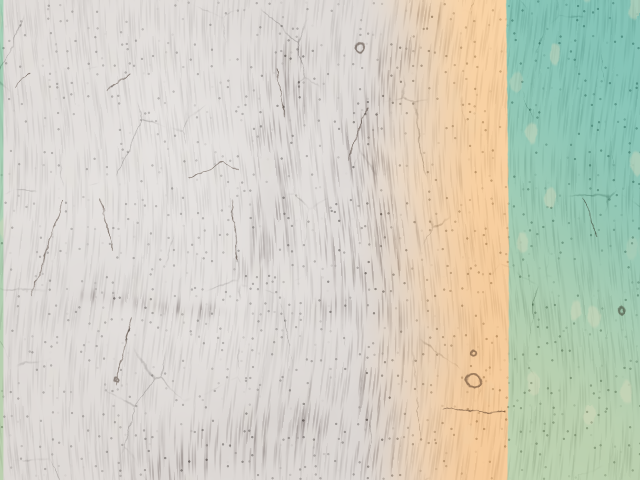
Give the GLSL for this texture, as a Shadertoy shader.

```glsl
// A weathered painted wall: pale plaster fading into apricot, beside a mint band.
// Stretched cellular noise makes the brushed grain, specks and veins; layered
// sines bend the cracks and cloud the stains, which follow short segments.
#define MINT_EDGE 1.057
#define LEFT_EDGE 0.007
#define FADE_START 0.73
#define FADE_END 1.02
#define GRAIN 0.075
#define STAIN 0.24
#define CRACK_WIDTH 0.0024
#define CRACK_DARK 0.48
#define SPECK_DARK 0.30

const vec4 CRACKS[12] = vec4[12](
    vec4(.396, .627, .465, .663), vec4(.465, .663, .495, .646),
    vec4(.208, .583, .238, .479), vec4(.726, .667, .764, .774),
    vec4(1.212, .586, 1.245, .510), vec4(.132, .583, .066, .384),
    vec4(.222, .812, .269, .849), vec4(.035, .818, .061, .849),
    vec4(.578, .861, .590, .757), vec4(.243, .200, .273, .340),
    vec4(.483, .583, .495, .462), vec4(.920, .149, 1.050, .141));
const vec4 STAINS[7] = vec4[7](
    vec4(.885, .965, .729, .700), vec4(.770, .750, .820, .400),
    vec4(.340, .020, .660, .130), vec4(.600, .880, .550, .470),
    vec4(.740, .720, .700, .380), vec4(.160, .370, .470, .360),
    vec4(.780, .450, .780, .050));
const float STAIN_WIDTHS[7] = float[7](.040, .050, .060, .045, .045, .012, .060);
// Knots: centre and radius
const vec3 KNOTS[5] = vec3[5](
    vec3(.750, .901, .010), vec3(.986, .205, .014), vec3(.986, .264, .006),
    vec3(1.293, .352, .006), vec3(.245, .210, .004));

vec3 hash3(vec2 cell) {
    vec3 q = fract(vec3(cell.xyx) * vec3(.1031, .1030, .0973));
    q += dot(q, q.yxz + 33.33);
    return fract((q.xxy + q.yzz) * q.zyx);
}

// Nearest distance, second distance, id of the nearest cell
vec3 cellular(vec2 p) {
    vec2 base = floor(p);
    vec3 nearest = vec3(9.0, 9.0, 0.0);
    for (int y = -1; y <= 1; y++)
    for (int x = -1; x <= 1; x++) {
        vec2 cell = base + vec2(x, y);
        vec3 h = hash3(cell + 40.0);
        float d = length(cell + 0.15 + 0.7 * h.xy - p);
        if (d < nearest.x) nearest = vec3(d, nearest.x, h.z);
        else nearest.y = min(nearest.y, d);
    }
    return nearest;
}

// Layered, turning sines, roughly -1 to 1
float waves(vec2 p) {
    float sum = 0.0, amp = 0.5;
    for (int i = 0; i < 5; i++) {
        sum += amp * sin(p.x + 1.3 * sin(p.y)) * cos(p.y + 0.7 * sin(p.x));
        p = mat2(1.5, 1.2, -1.2, 1.5) * p + 2.7;
        amp *= 0.6;
    }
    return sum;
}

float segmentDist(vec2 p, vec4 s) {
    vec2 a = p - s.xy, b = s.zw - s.xy;
    return length(a - b * clamp(dot(a, b) / dot(b, b), 0.0, 1.0));
}

// Long brush marks; a share of the stretched cells is inked
float streaks(vec2 p, vec2 scale, float share) {
    vec3 c = cellular(p * scale);
    return smoothstep(0.6, 0.1, c.x) * smoothstep(1.0 - share, 1.05 - share, c.z);
}

void mainImage(out vec4 fragColor, in vec2 fragCoord) {
    vec2 p = fragCoord / iResolution.y;
    float px = 1.0 / iResolution.y;
    float cloud = waves(p * 7.0);
    vec2 bent = p + 0.006 * vec2(waves(p * 45.0), waves(p * 38.0 + 5.0));

    // Paint bands
    vec3 plaster = mix(vec3(.845, .825, .812), vec3(.878, .866, .858),
        exp(-4.0 * dot(p - vec2(.36, .60), p - vec2(.36, .60))));
    vec3 apricot = mix(vec3(.945, .775, .585), vec3(.955, .805, .625), p.y);
    float fade = smoothstep(FADE_START, FADE_END, p.x + 0.025 * cloud);
    vec3 col = mix(plaster, apricot, fade);
    vec3 mint = mix(vec3(.715, .800, .670), vec3(.625, .795, .695), smoothstep(.05, .85, p.y));
    mint = mix(mint, vec3(.500, .750, .700), smoothstep(1.3, 2.25, p.x + p.y));
    float edge = MINT_EDGE + 0.003 * sin(p.y * 4.0) + 0.0012 * waves(p.yy * 40.0);
    float green = smoothstep(-px, px, p.x - edge);
    green = max(green, smoothstep(px, -px, p.x - LEFT_EDGE));
    col = mix(col, mint, green) + 0.012 * cloud;

    // Brushed grain, with stains that deepen it
    vec2 lean = p + vec2(0.018 * sin(p.y * 7.0 + p.x * 3.0), 0.0);
    float fine = streaks(lean, vec2(190.0, 13.0), 0.55);
    float coarse = streaks(lean + 3.0, vec2(110.0, 7.0), 0.35);
    float stain = 0.0;
    for (int i = 0; i < 7; i++) {
        float d = segmentDist(p + 0.02 * cloud, STAINS[i]) / STAIN_WIDTHS[i];
        stain = max(stain, exp(-d * d));
    }
    stain *= (0.65 + 0.5 * waves(p * 23.0)) * (1.0 - green);
    col -= GRAIN * (0.6 * fine + 0.4 * coarse - 0.25);
    col -= STAIN * stain * (0.10 + 0.55 * fine + 0.45 * coarse) * vec3(.92, 1.0, 1.0);

    // Pale chips, mostly on the mint
    vec3 chip = cellular(bent * vec2(24.0, 13.0));
    float pale = smoothstep(0.36, 0.24, chip.x) * smoothstep(0.86, 0.90, chip.z);
    col = mix(col, vec3(.86, .86, .75), pale * mix(0.06, 0.40, green));

    // Specks and faint veins
    vec3 dot1 = cellular(p * 62.0);
    float speck = smoothstep(0.22, 0.08, dot1.x) * smoothstep(0.72, 0.95, dot1.z);
    vec3 vein = cellular(bent * vec2(8.0, 5.0) + 9.0);
    float faint = smoothstep(0.030, 0.0, vein.y - vein.x) * smoothstep(0.1, 0.6, waves(p * 11.0 + 2.0));
    col -= SPECK_DARK * speck * (0.6 + 0.6 * stain) + 0.13 * faint;

    // Cracks and ringed knots
    float crack = 0.0;
    for (int i = 0; i < 12; i++)
        crack = max(crack, smoothstep(CRACK_WIDTH, 0.0, segmentDist(bent, CRACKS[i])));
    crack *= 0.65 + 0.5 * waves(p * 80.0);
    for (int i = 0; i < 5; i++) {
        float ring = abs(length(bent - KNOTS[i].xy) - KNOTS[i].z);
        crack = max(crack, 0.8 * smoothstep(0.004, 0.0005, ring));
    }
    col = mix(col, col * vec3(.42, .36, .32), clamp(crack, 0.0, 1.0) * CRACK_DARK * 1.6);

    fragColor = vec4(clamp(col, 0.0, 1.0), 1.0);
}
```
